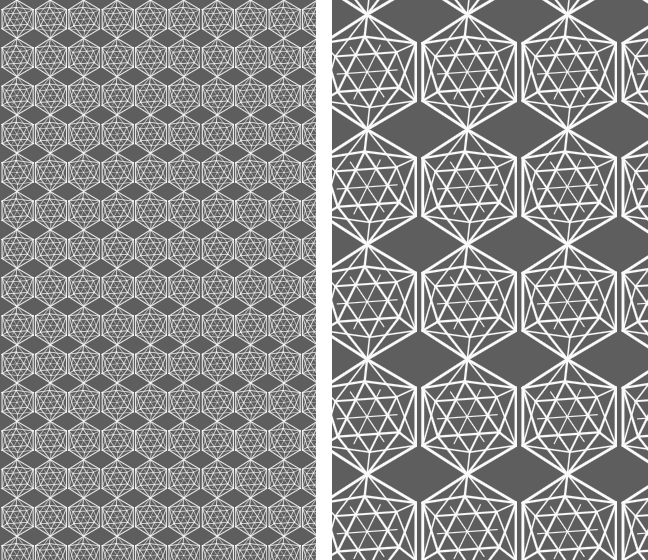
Left: the whole. Right: its middle third, enlarged.
A Shadertoy shader for this pattern:

```glsl
// Rows of white wireframe icosahedra on grey, one in each cell of a square-packed grid.
// Each is seen along a face axis: a hexagonal rim, two crossed inner triangles,
// struts joining them, and a fine triangular lattice at the heart.

const float PI = 3.14159265;
const vec2 CELL = vec2(0.0596, 0.0684);      // cell size in canvas heights
const vec2 GRID_START = vec2(0.0004, 0.0);   // offset from the top left corner
const vec3 GROUND = vec3(0.37);
const vec3 INK = vec3(0.98);

const float INNER_RADIUS = 0.618;            // golden ratio of inner to outer ring
const float INNER_TURN = 0.07;
const float RIM_WIDTH = 0.050;
const float FRONT_WIDTH = 0.040;
const float BACK_WIDTH = 0.027;
const float FINE_WIDTH = 0.020;

vec2 polar(float angle, float radius) {
    return radius * vec2(cos(angle), sin(angle));
}

float segmentDistance(vec2 p, vec2 a, vec2 b) {
    vec2 ab = b - a;
    float t = clamp(dot(p - a, ab) / dot(ab, ab), 0.0, 1.0);
    return length(p - a - ab * t);
}

// Box-filtered coverage, also valid for lines thinner than a pixel
float lineCoverage(float d, float width, float pixel) {
    float h = 0.5 * width;
    float r = 0.55 * pixel;
    return max(min(d + r, h) - max(d - r, -h), 0.0) / (2.0 * r);
}

float stroke(vec2 p, vec2 a, vec2 b, float width, float pixel) {
    return lineCoverage(segmentDistance(p, a, b), width, pixel);
}

// Rim corner: the left side sits further in, leaving a slim gap between cells
vec2 rimVertex(int i) {
    vec2 v = polar(PI * (0.5 + float(i) / 3.0), 1.0);
    v.x *= v.x < 0.0 ? 0.895 : 0.98;
    return v;
}

vec2 innerVertex(int i) {
    return polar(PI * (0.5 + float(i) / 3.0) + INNER_TURN, INNER_RADIUS);
}

float icosahedron(vec2 p, float pixel) {
    float bare = 1.0;   // share of the ground left uncovered
    for (int i = 0; i < 6; i++) {
        bool front = i % 2 == 0;
        float width = front ? FRONT_WIDTH : BACK_WIDTH;
        vec2 hub = innerVertex(i);

        // Rim and crossed triangles
        bare *= 1.0 - stroke(p, rimVertex(i), rimVertex(i + 1), RIM_WIDTH, pixel);
        bare *= 1.0 - stroke(p, hub, innerVertex(i + 2), front ? FRONT_WIDTH : 0.034, pixel);

        // Struts to the three nearest rim corners
        for (int k = -1; k <= 1; k++) {
            bare *= 1.0 - stroke(p, hub, rimVertex(i + k), width, pixel);
        }

        // Fine lattice through the centre
        vec2 tip = polar(PI * float(i) / 3.0 + INNER_TURN, 0.52);
        bare *= 1.0 - stroke(p, vec2(0.0), tip, FINE_WIDTH, pixel);
    }
    return 1.0 - bare;
}

void mainImage(out vec4 fragColor, in vec2 fragCoord) {
    // Cells are counted rightward and downward from the top left
    vec2 p = vec2(fragCoord.x, iResolution.y - fragCoord.y) / iResolution.y;
    vec2 grid = (p - GRID_START) / CELL;

    // Local space: the rim's top and bottom corners at y = 1 and -1
    float halfHeight = 0.5 * CELL.y;
    vec2 local = (fract(grid) - 0.5) * CELL / halfHeight;
    local.y = -local.y;
    float pixel = 1.0 / (iResolution.y * halfHeight);

    float ink = icosahedron(local, pixel) * step(0.0, grid.x);
    fragColor = vec4(mix(GROUND, INK, ink), 1.0);
}
```
